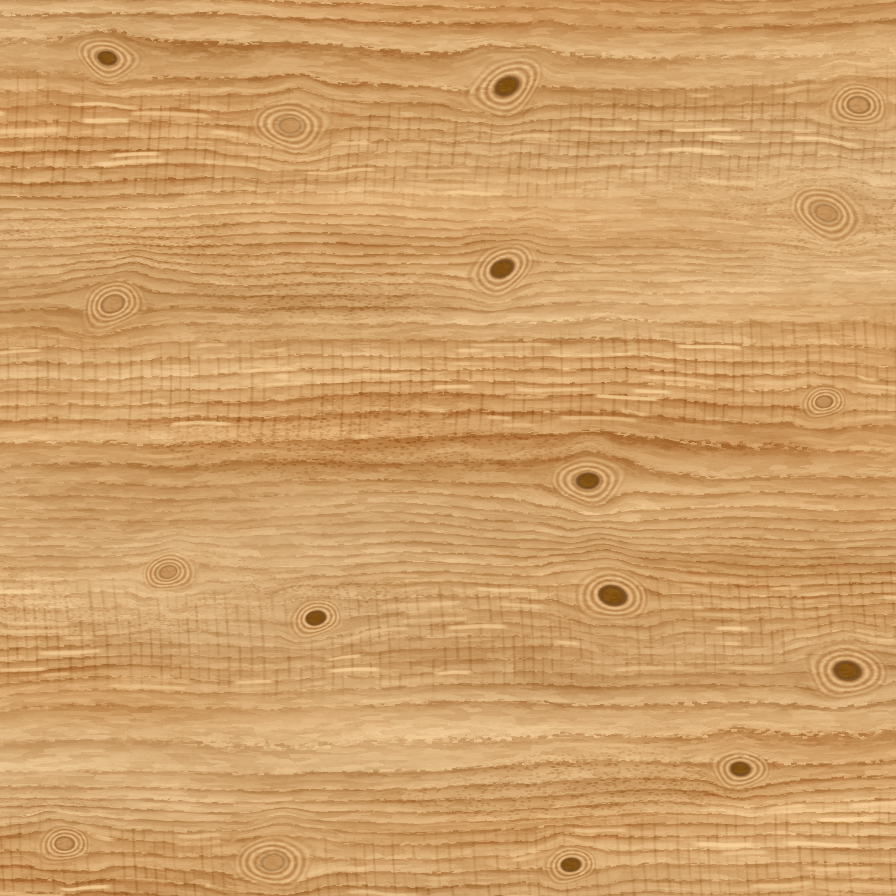
This texture is drawn by a Shadertoy shader. Its source:

```glsl
// Knotty softwood board with horizontal grain. Layered sines bend the growth rings,
// which flow around scattered knots; stretched cellular noise gives fibres and pores,
// and jittered cells place the cross ticks and the pale resin flecks.
#define RING_COUNT 66.0
#define RING_DEPTH 0.58
#define GRAIN_BEND 0.017
#define KNOT_GRID vec2(4.0, 5.0)
#define KNOT_CHANCE 0.75
#define KNOT_SIZE 0.020
#define TICK_COUNT 84.0
#define TICK_DEPTH 0.28
#define FLECK_GRID vec2(9.0, 120.0)
#define FLECK_CHANCE 0.3
#define BASE_TONE 0.69

const vec3 DARK_WOOD = vec3(0.69, 0.47, 0.25);
const vec3 LIGHT_WOOD = vec3(0.92, 0.76, 0.55);
const vec3 FLECK_COLOR = vec3(0.99, 0.84, 0.62);
const vec3 KNOT_CORE = vec3(0.51, 0.32, 0.08);
const vec3 KNOT_RIM = vec3(0.38, 0.23, 0.09);

float hash(vec2 p) {
    vec3 q = fract(p.xyx * vec3(0.1031, 0.1030, 0.0973));
    q += dot(q, q.yzx + 33.33);
    return fract((q.x + q.y) * q.z);
}

// Layered, mutually bent sines, roughly -1 to 1
float waves(vec2 p) {
    float sum = 0.0, amp = 0.6;
    for (int i = 0; i < 5; i++) {
        float k = float(i);
        sum += amp * sin(p.x + 1.3 * sin(0.7 * p.y + k)) * sin(p.y + 1.1 * sin(0.6 * p.x - 2.0 * k));
        p = mat2(0.8, 0.6, -0.6, 0.8) * p * 1.8 + 3.1;
        amp *= 0.55;
    }
    return sum;
}

// Cellular noise: distance to the nearest point, and that point's random value
vec2 cells(vec2 p) {
    vec2 base = floor(p), best = vec2(9.0, 0.0);
    for (int j = -1; j <= 1; j++)
    for (int i = -1; i <= 1; i++) {
        vec2 c = base + vec2(i, j);
        float d = length(c + vec2(hash(c), hash(c + 71.7)) - p);
        if (d < best.x) best = vec2(d, hash(c + 37.3));
    }
    return best;
}

// Knots: x = grain offset, y = radius in the nearest knot, z = its random value, w = influence
vec4 knots(vec2 p) {
    vec4 result = vec4(0.0, 9.0, 0.0, 0.0);
    vec2 base = floor(p * KNOT_GRID);
    for (int j = -1; j <= 1; j++)
    for (int i = -1; i <= 1; i++) {
        vec2 c = base + vec2(i, j);
        if (hash(c + 5.0) > KNOT_CHANCE) continue;
        vec2 center = (c + 0.15 + 0.7 * vec2(hash(c + 11.0), hash(c + 23.0))) / KNOT_GRID;
        float seed = hash(c + 41.0), tilt = 0.9 * (hash(c + 53.0) - 0.5);
        vec2 d = p - center;
        vec2 q = mat2(cos(tilt), -sin(tilt), sin(tilt), cos(tilt)) * d;
        q /= KNOT_SIZE * mix(0.75, 1.25, hash(c + 67.0)) * vec2(1.4, 1.0);
        float r = length(q) * (1.0 + 0.14 * sin(2.5 * q.x + 7.0 * seed) * sin(2.0 * q.y + 4.0));
        float pull = exp(-0.4 * r * r);
        result.x -= 0.85 * d.y * pull;
        result.w = max(result.w, pull);
        if (r < result.y) result.yz = vec2(r, seed);
    }
    return result;
}

// Thin pale streaks in staggered rows
float flecks(vec2 p) {
    p *= FLECK_GRID;
    float row = floor(p.y);
    p.x += 7.0 * hash(vec2(row, 3.0));
    vec2 id = floor(p), f = fract(p) - 0.5;
    float halfLength = mix(0.12, 0.45, hash(id + 19.0));
    float along = 1.0 - smoothstep(halfLength - 0.1, halfLength, abs(f.x));
    float across = 1.0 - smoothstep(0.1, 0.38, abs(f.y + 0.06 * sin(9.0 * f.x + row)));
    return along * across * step(hash(id + 29.0), FLECK_CHANCE) * mix(0.3, 1.0, hash(id + 31.0));
}

void mainImage(out vec4 fragColor, in vec2 fragCoord) {
    vec2 uv = fragCoord / iResolution.xy;
    vec4 knot = knots(uv);

    // Bent grain coordinate and fine structure
    float v = uv.y + GRAIN_BEND * waves(vec2(3.5 * uv.x, 8.0 * uv.y)) + knot.x;
    vec2 fibre = cells(vec2(42.0 * uv.x, 270.0 * v));
    vec2 pore = cells(vec2(170.0, 370.0) * uv);
    float broad = waves(vec2(2.5 * uv.x + 4.0, 30.0 * v));
    float streak = waves(vec2(5.0 * uv.x, 95.0 * v + 9.0));

    // Growth rings: slow darkening that ends in a thin ragged line
    float phase = RING_COUNT * v + 1.4 * sin(17.0 * v) + 0.5 * sin(41.0 * v + 2.0);
    phase += 0.16 * (pore.y - 0.5) + 0.12 * streak;
    float f = fract(phase);
    float ring = 0.5 * smoothstep(0.15, 0.85, f) + 0.5 * smoothstep(0.62, 0.85, f);
    ring *= 1.0 - smoothstep(0.88, 1.0, f);
    float ringStrength = RING_DEPTH * clamp(0.75 + 0.7 * waves(vec2(3.0 * uv.x, 15.0 * v + 5.0)), 0.25, 1.2);

    // Cross ticks, gathered in bands
    float band = smoothstep(-0.1, 0.7, sin(23.0 * v + 0.8 + 0.5 * sin(4.0 * uv.x))) * (1.0 - knot.w);
    float column = TICK_COUNT * uv.x + 0.4 * sin(19.0 * uv.y) + 0.4 * sin(31.0 * uv.x);
    float tick = 1.0 - smoothstep(0.02, 0.22, abs(fract(column) - 0.5));
    tick *= band * hash(vec2(floor(column), floor(phase)));

    // Weathered patches of dark pores
    float worn = smoothstep(0.15, 0.7, waves(vec2(4.0 * uv.x + 8.0, 19.0 * v + 2.0)));
    float speck = (1.0 - smoothstep(0.25, 0.6, pore.x)) * step(0.6, pore.y);

    float tone = BASE_TONE + 0.25 * broad + 0.17 * streak + 0.26 * (fibre.y - 0.5);
    tone += 0.15 * (pore.y - 0.5) - ringStrength * ring - TICK_DEPTH * tick;
    tone -= speck * (0.04 + 0.25 * worn);
    vec3 color = mix(DARK_WOOD, LIGHT_WOOD, clamp(tone, -0.35, 1.08));
    color += vec3(0.012, -0.010, -0.024) * waves(vec2(2.0 * uv.x, 13.0 * uv.y + 6.0));
    color = mix(color, FLECK_COLOR, 0.8 * flecks(vec2(uv.x, v)) * (0.3 + 0.7 * band) * (1.0 - knot.w));

    // Knots: concentric rings, then a pale or dark core with a rim
    float r = knot.y;
    float knotTone = 0.52 + 0.38 * sin(26.0 * r + 6.0 * knot.z) + 0.25 * (pore.y - 0.5);
    color = mix(color, mix(DARK_WOOD, LIGHT_WOOD, knotTone), 0.85 * (1.0 - smoothstep(0.8, 1.5, r)));
    float darkCore = step(0.55, knot.z);
    vec3 core = mix(mix(DARK_WOOD, LIGHT_WOOD, 0.35), KNOT_CORE, darkCore) + 0.05 * (pore.y - 0.5);
    color = mix(color, core, 1.0 - smoothstep(0.32, 0.44, r));
    float rim = 1.0 - smoothstep(0.02, 0.11, abs(r - 0.4));
    color = mix(color, KNOT_RIM, rim * mix(0.25, 0.7, darkCore));

    fragColor = vec4(color, 1.0);
}
```
